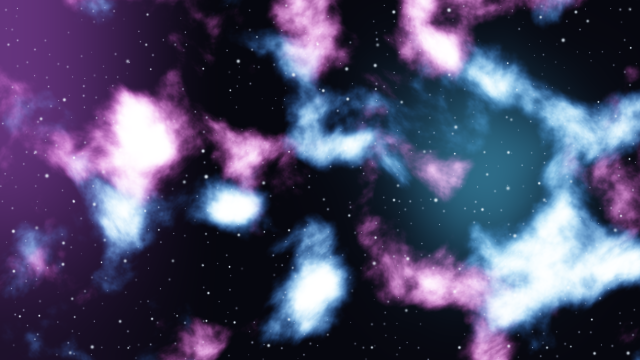
A WebGL 1 fragment shader for this background:

```glsl
precision highp float;
// Deep-space nebula: pink and blue glowing gas clouds, a teal bubble and scattered stars.

uniform vec2 u_resolution;

const vec3 PINK_GAS = vec3(0.85, 0.29, 0.80);
const vec3 BLUE_GAS = vec3(0.15, 0.42, 0.85);
const vec3 VIOLET_HAZE = vec3(0.48, 0.20, 0.62);
const vec3 TEAL_HAZE = vec3(0.17, 0.52, 0.70);
const vec3 SPACE = vec3(0.025, 0.027, 0.06);

float hash(vec2 p) {
  vec3 q = fract(p.xyx * vec3(0.1031, 0.1030, 0.0973));
  q += dot(q, q.yzx + 33.33);
  return fract((q.x + q.y) * q.z);
}

float valueNoise(vec2 p) {
  vec2 cell = floor(p);
  vec2 f = fract(p);
  f = f * f * f * (f * (f * 6.0 - 15.0) + 10.0);
  float low = mix(hash(cell), hash(cell + vec2(1.0, 0.0)), f.x);
  float high = mix(hash(cell + vec2(0.0, 1.0)), hash(cell + vec2(1.0, 1.0)), f.x);
  return mix(low, high, f.y);
}

// Fractal noise, centred on zero
float turbulence(vec2 p) {
  float sum = 0.0;
  float amplitude = 0.5;
  for (int i = 0; i < 6; i++) {
    sum += amplitude * (valueNoise(p) - 0.5);
    p = mat2(1.6, 1.2, -1.2, 1.6) * p + 7.3;
    amplitude *= 0.5;
  }
  return sum;
}

// Layered sines that bend the cloud outlines
vec2 swirl(vec2 p) {
  vec2 offset = vec2(0.0);
  float scale = 7.0;
  for (int i = 0; i < 4; i++) {
    offset += sin(p.yx * scale + offset.yx * 9.0 + vec2(1.3, 4.1)) / scale;
    scale *= 1.9;
  }
  return p + 0.16 * offset;
}

float blob(vec2 p, vec2 centre, vec2 radius) {
  vec2 q = (p - centre) / radius;
  return exp(-dot(q, q));
}

float arc(vec2 p, vec2 centre, float radius, float width) {
  float d = (length(p - centre) - radius) / width;
  return exp(-d * d) * smoothstep(-0.1, 0.08, p.x - centre.x);
}

float pinkMass(vec2 p) {
  float m = blob(p, vec2(0.66, 0.93), vec2(0.21, 0.16));
  m += 0.95 * blob(p, vec2(0.39, 0.64), vec2(0.15, 0.13));
  m += 0.85 * blob(p, vec2(0.64, 0.61), vec2(0.13, 0.17));
  m += 0.70 * blob(p, vec2(0.90, 0.77), vec2(0.10, 0.15));
  m += 0.95 * blob(p, vec2(1.22, 0.87), vec2(0.16, 0.11));
  m += 0.50 * blob(p, vec2(1.00, 0.40), vec2(0.13, 0.10));
  m += 0.55 * blob(p, vec2(1.23, 0.33), vec2(0.06, 0.18));
  m += 0.45 * blob(p, vec2(0.62, 0.10), vec2(0.20, 0.14));
  return min(m, 1.05);
}

float blueMass(vec2 p) {
  float m = 1.25 * blob(p, vec2(1.55, 0.24), vec2(0.23, 0.15));
  m += mix(0.45, 0.95, smoothstep(0.45, 0.75, p.y)) * arc(p, vec2(1.30, 0.56), 0.25, 0.08);
  m += 0.65 * blob(p, vec2(1.66, 0.63), vec2(0.12, 0.09));
  m += 0.80 * blob(p, vec2(0.34, 0.33), vec2(0.09, 0.13));
  m += 1.05 * blob(p, vec2(0.90, 0.16), vec2(0.07, 0.14));
  m += 0.95 * blob(p, vec2(0.97, 0.56), vec2(0.12, 0.05));
  m += 0.85 * blob(p, vec2(0.64, 0.43), vec2(0.07, 0.05));
  m += 0.75 * blob(p, vec2(1.10, 0.50), vec2(0.07, 0.05));
  m += 0.35 * blob(p, vec2(0.28, 0.36), vec2(0.24, 0.30));
  m += 0.40 * blob(p, vec2(0.18, 0.06), vec2(0.25, 0.12));
  m += 0.32 * blob(p, vec2(0.80, 0.38), vec2(0.30, 0.25));
  return min(m, 1.25);
}

// Thin gas keeps its tint, dense gas burns towards white
vec3 gasLight(float mass, float noise, vec3 tint) {
  float e = max(mass + 2.5 * noise - 0.22, 0.0);
  float e2 = e * e;
  return 4.0 * e2 * tint + 2.2 * e2 * e2;
}

// One jittered star per cell; only a share of the cells are lit
float stars(vec2 p, float density, float radius, float share) {
  vec2 cell = floor(p * density);
  vec2 jitter = vec2(hash(cell + 11.0), hash(cell + 47.0));
  float d = length(p - (cell + 0.2 + 0.6 * jitter) / density);
  float size = radius * mix(0.6, 1.3, hash(cell + 83.0));
  float lit = step(hash(cell + 5.0), share) * mix(0.3, 1.0, hash(cell + 29.0));
  return lit * exp(-d * d / (size * size));
}

void main() {
  vec2 p = gl_FragCoord.xy / u_resolution.y;
  vec2 w = swirl(p);

  // Smooth background glows
  float violet = smoothstep(0.62, 0.0, p.x) * mix(0.2, 1.0, smoothstep(0.0, 0.7, p.y));
  float teal = blob(w, vec2(1.33, 0.54), vec2(0.23, 0.25));
  vec3 light = SPACE + VIOLET_HAZE * violet + TEAL_HAZE * teal;

  // Gas clouds
  light += gasLight(pinkMass(w), turbulence(w * 6.0 + 3.7), PINK_GAS);
  light += gasLight(blueMass(w), turbulence(w * 5.5 + 21.4), BLUE_GAS);

  // Large and fine stars
  light += vec3(0.85, 0.93, 1.0) * 2.0 * stars(p, 13.0, 0.0032, 0.4);
  light += vec3(0.80, 0.85, 1.0) * 0.7 * stars(p + 3.1, 32.0, 0.0022, 0.35);

  gl_FragColor = vec4(1.0 - exp(-light), 1.0);
}
```
